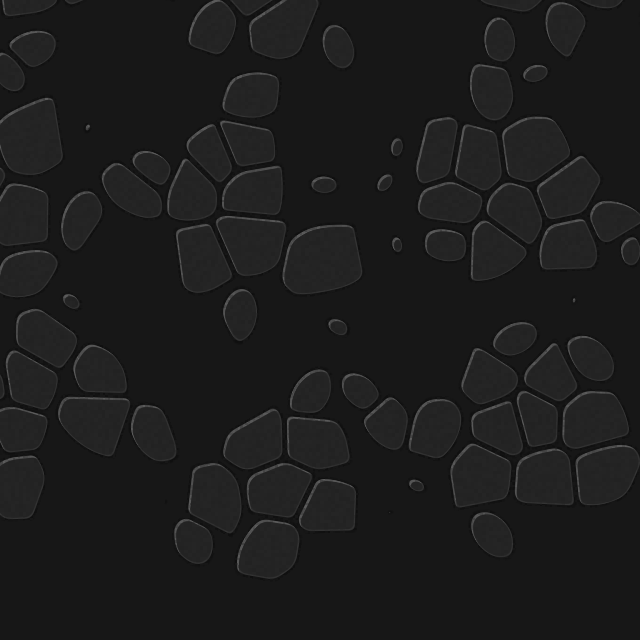
Give the GLSL for this texture, as a three.js fragment shader.

```glsl
varying vec2 vUv;

vec2 hash2(vec2 p) {
  return fract(sin(vec2(dot(p, vec2(127.1, 311.7)), dot(p, vec2(269.5, 183.3)))) * 43758.5453);
}

vec2 seedPoint(vec2 cell) {
  return cell + 0.1 + 0.8 * hash2(cell);
}

float smoothMin(float a, float b, float k) {
  float h = max(k - abs(a - b), 0.0) / k;
  return min(a, b) - 0.25 * k * h * h;
}

// Positive inside clusters, negative in the empty ground between them
float clusterField(vec2 p) {
  vec2 q = p + 0.05 * sin(p.yx * 9.0 + vec2(1.0, 4.0));
  float field = cos(16.0 * (q.x - 0.03)) + cos(16.0 * (q.y - 0.28));
  field -= 1.3 * (1.0 - smoothstep(0.05, 0.2, p.y));
  return field - 1.5 * (1.0 - smoothstep(0.1, 0.5, p.x + p.y));
}

// Signed distance to the stone outline in canvas units, positive inside
float stoneDistance(vec2 uv) {
  vec2 p = uv * 11.0;
  vec2 base = floor(p);

  // Nearest seed
  vec2 home = base;
  float nearest = 100.0;
  for (int y = -1; y <= 1; y++) {
    for (int x = -1; x <= 1; x++) {
      vec2 cell = base + vec2(float(x), float(y));
      float dist = length(seedPoint(cell) - p);
      if (dist < nearest) {
        nearest = dist;
        home = cell;
      }
    }
  }

  // Stretched disc whose size follows the cluster field
  vec2 seed = seedPoint(home);
  vec2 shape = hash2(home + 37.0);
  float radius = 0.4 + 0.5 * clusterField(seed / 11.0) + 0.3 * (shape.x - 0.5);
  radius = min(radius, 0.8) - 0.3 * (1.0 - smoothstep(0.0, 0.3, radius));
  float angle = 6.2832 * shape.y;
  vec2 axis = vec2(cos(angle), sin(angle));
  vec2 offset = p - seed;
  vec2 local = vec2(dot(offset, axis), dot(offset, vec2(-axis.y, axis.x)));
  float d = radius - length(local * vec2(0.85, 1.3));

  // Straight sides facing the neighbours, with rounded corners
  for (int y = -2; y <= 2; y++) {
    for (int x = -2; x <= 2; x++) {
      if (x != 0 || y != 0) {
        vec2 other = seedPoint(home + vec2(float(x), float(y)));
        float side = dot(0.5 * (seed + other) - p, normalize(other - seed));
        d = smoothMin(d, side - 0.045, 0.11);
      }
    }
  }
  return d / 11.0;
}

float stoneMask(float d) {
  return smoothstep(-0.001, 0.001, d);
}

void main() {
  float d = stoneDistance(vUv);
  float stone = stoneMask(d);
  float speckle = hash2(floor(vUv * 256.0)).x;

  // Broken bright rim, strongest on the upper left
  float lit = 1.0 - stoneMask(stoneDistance(vUv + vec2(-0.0028, 0.0032)));
  float edge = 1.0 - smoothstep(0.001, 0.003, d);
  float rim = stone * max(lit, 0.3 * edge) * (0.55 + 0.45 * speckle);

  // Speckled dark halo just outside the stones
  float halo = (1.0 - stone) * smoothstep(-0.007, -0.002, d) * speckle;

  float grain = (hash2(floor(vUv * 170.0) + 9.0).y - 0.5) * 0.012;
  float shade = mix(0.092 - 0.035 * halo, 0.14 + grain, stone);
  shade = mix(shade, 0.36, rim);
  gl_FragColor = vec4(vec3(shade), 1.0);
}
```
